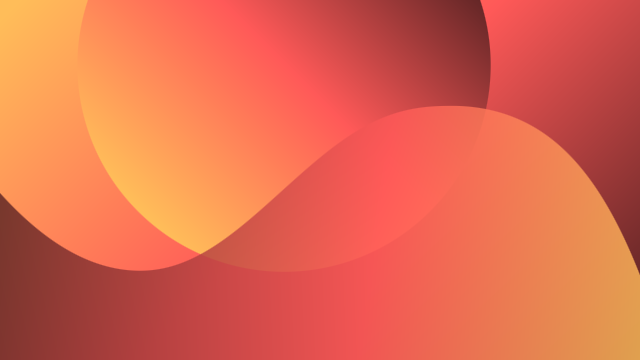
A Shadertoy shader for this background:

```glsl
#define YELLOW vec3(1.0, 0.74, 0.35)
#define CORAL vec3(1.0, 0.35, 0.345)
#define DARK vec3(0.33, 0.13, 0.13)
#define DISC_CENTER vec2(0.789, 0.819)
#define DISC_RADIUS 0.574
#define VALLEY vec2(0.389, 0.248)
#define CREST vec2(1.257, 0.706)
#define WAVE_OPACITY 0.82

// Three-colour ramp: -1 is yellow, 0 is coral, 1 is dark
vec3 ramp(float t) {
    vec3 warm = mix(CORAL, YELLOW, clamp(-t, 0.0, 1.0));
    return mix(warm, DARK, clamp(t, 0.0, 1.0));
}

// Height of the wave: parabola, skewed S-curve, then a steepening fall
float waveHeight(float x) {
    if (x < VALLEY.x) {
        float d = x - VALLEY.x;
        return VALLEY.y + 1.426 * d * d;
    }
    if (x > CREST.x) {
        float d2 = (x - CREST.x) * (x - CREST.x);
        return CREST.y - d2 * (1.015 + 2.65 * d2);
    }
    float t = (x - VALLEY.x) / (CREST.x - VALLEY.x);
    float skew = (3.0 * t - 0.5) * t * t * (1.0 - t) * (1.0 - t);
    return mix(VALLEY.y, CREST.y, smoothstep(0.0, 1.0, t) + skew);
}

// Antialiased inside mask of a signed field
float coverage(float d) {
    return clamp(0.5 - d / max(fwidth(d), 1e-5), 0.0, 1.0);
}

void mainImage(out vec4 fragColor, in vec2 fragCoord) {
    vec2 p = fragCoord / iResolution.y;
    float depth = 1.0 - p.y;

    // Diagonal backdrop
    vec3 color = ramp((p.x + depth - 1.389) / 1.33);

    // Disc with the opposite diagonal
    vec3 discColor = ramp((p.x - depth - 0.613) / 0.8);
    color = mix(color, discColor, coverage(length(p - DISC_CENTER) - DISC_RADIUS));

    // Translucent wave, dark at left and yellow at right
    float along = p.x + 0.15 * depth - 1.146;
    vec3 waveColor = ramp(-along / (along < 0.0 ? 1.1 : 0.787));
    float waveMask = coverage(p.y - waveHeight(p.x));
    color = mix(color, waveColor, WAVE_OPACITY * waveMask);

    fragColor = vec4(color, 1.0);
}
```
